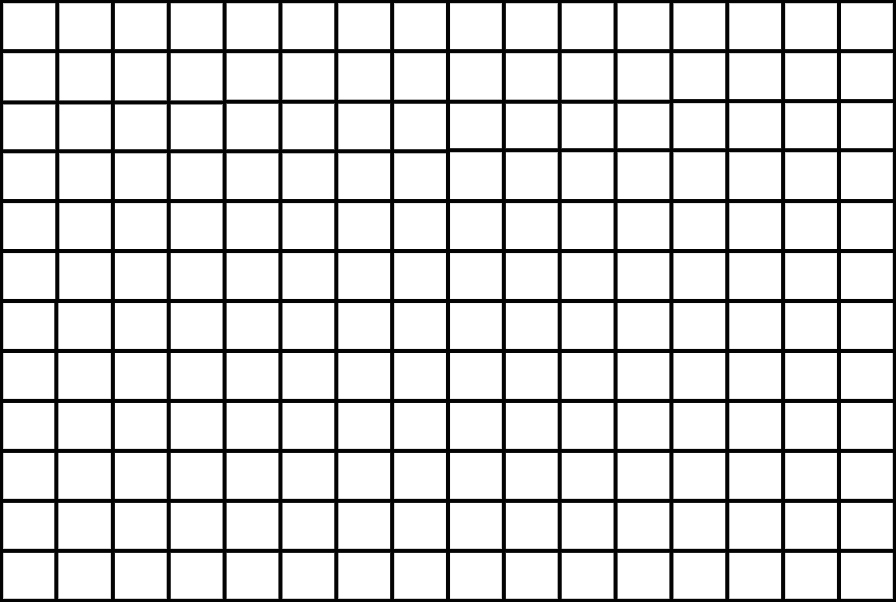
This pattern is drawn by a Shadertoy shader. Its source:

```glsl
// Black ruled grid of 16 by 12 white cells with a few slightly stepped rules.

// Small drafting slips: some rules step sideways partway along their length.
vec2 ruleSlip(vec2 rule, vec2 uv) {
    vec2 slip = vec2(0.0);
    if (rule.x == 1.0) slip.x = uv.y > 0.5 ? 0.15 : -0.4;
    if (rule.y == 10.0) slip.y = uv.x < 0.25 ? -0.75 : (uv.x < 0.75 ? -0.35 : 0.0);
    if (rule.y == 9.0) slip.y = uv.x < 0.5 ? -0.1 : 0.5;
    return slip;
}

void mainImage(out vec4 fragColor, in vec2 fragCoord) {
    // Canvas units: 512 wide, 344 high
    vec2 canvas = vec2(512.0, 344.0);
    vec2 uv = fragCoord / iResolution.xy;
    vec2 p = uv * canvas;
    vec2 pixel = canvas / iResolution.xy;

    // Nearest vertical and horizontal rule, with the frame set just inside the edge
    float inset = 0.67;
    vec2 pitch = (canvas - 2.0 * inset) / vec2(16.0, 12.0);
    vec2 rule = floor((p - inset) / pitch + 0.5);
    vec2 dist = abs(p - inset - rule * pitch - ruleSlip(rule, uv));

    // Antialiased coverage of both rule directions
    vec2 ink = clamp((1.16 - dist) / pixel + 0.5, 0.0, 1.0);
    vec3 color = mix(vec3(1.0), vec3(0.01), max(ink.x, ink.y));
    fragColor = vec4(color, 1.0);
}
```
